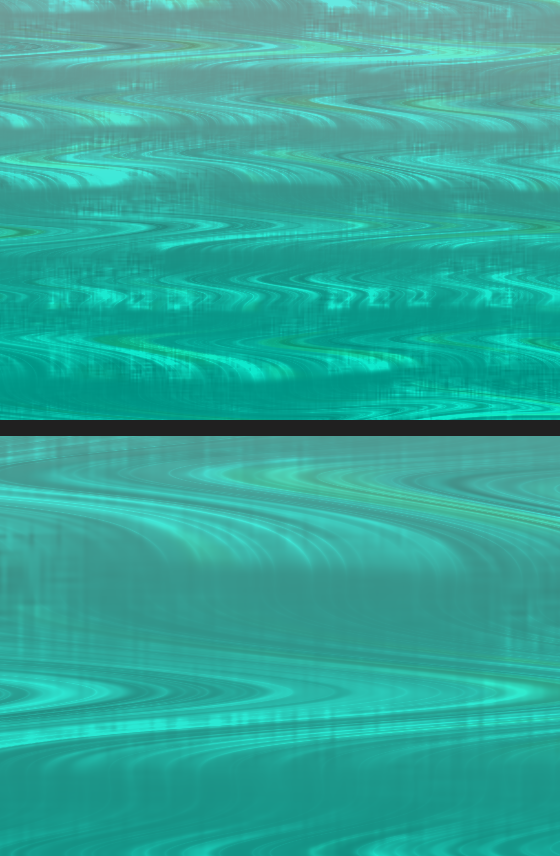
Top, the full canvas; bottom, a detail of the centre.
Write a Shadertoy shader that draws this background.

```glsl
// Teal bands of light, sheared into flowing chevrons over a fine woven ground.

float hash(vec2 p) {
    vec3 q = fract(vec3(p.xyx) * 0.1031);
    q += dot(q, q.yzx + 33.33);
    return fract((q.x + q.y) * q.z);
}

float noise(vec2 p) {
    vec2 i = floor(p), f = fract(p);
    f = f * f * (3.0 - 2.0 * f);
    return mix(mix(hash(i), hash(i + vec2(1, 0)), f.x),
               mix(hash(i + vec2(0, 1)), hash(i + vec2(1, 1)), f.x), f.y);
}

// Noise that fades to its mean where the shear makes it too fine to draw.
float streak(float u, float v, float frequency, float footprint) {
    float fade = smoothstep(0.5, 1.4, frequency * footprint);
    return mix(noise(vec2(u * frequency + 40.0, v + frequency)), 0.5, fade);
}

// Thin bright lines along the crests of the noise, faded the same way.
float hairline(float u, float v, float frequency, float footprint) {
    float n = noise(vec2(u * frequency + 90.0, v + frequency));
    float crest = pow(1.0 - abs(2.0 * n - 1.0), 5.0);
    return mix(crest, 0.22, smoothstep(0.35, 1.1, frequency * footprint));
}

// Soft outline of a square, repeated along x.
float boxRow(vec2 p) {
    float cell = floor(p.x / 0.095);
    vec2 q = vec2(p.x - (cell + 0.5) * 0.095, p.y);
    vec2 e = abs(q) - vec2(0.016 + 0.01 * hash(vec2(cell, 3.0)), 0.018);
    float edge = max(e.x, e.y);
    float ring = exp(-edge * edge / 0.00007);
    return ring * smoothstep(0.25, 0.7, hash(vec2(cell, 8.0)));
}

void mainImage(out vec4 fragColor, in vec2 fragCoord) {
    vec2 p = fragCoord / iResolution.y;
    float down = 1.0 - p.y;

    // Band number and the signed offset from its centre, positive below it
    float bend = noise(vec2(p.x * 1.8 + 3.0, down * 5.0)) - 0.5;
    float band = (down - 0.11) / 0.145 + 0.4 * bend;
    float id = floor(band + 0.5);
    float d = band - id;
    float inside = smoothstep(0.5, 0.38, abs(d));

    // Horizontal shear: chevron tips at band centres, upright strands between
    float boxy = 1.0 - step(0.5, abs(id - 4.0));
    float bump = pow(cos(3.14159 * d), 4.0);
    float reach = 0.46 * cos(2.0944 * id) * mix(1.0, 0.35, boxy);
    float shear = reach * bump + 0.14 * sin(6.28318 * d) * bump;
    float u = p.x - shear + 0.03 * noise(p * vec2(5.0, 9.0));
    float footprint = length(vec2(dFdx(u), dFdy(u)));

    // Strands of light, from broad folds to hairlines
    float s = 0.42 * streak(u, band * 1.1, 13.0, footprint)
            + 0.32 * streak(u, band * 1.4, 32.0, footprint)
            + 0.26 * streak(u, band * 1.8, 76.0, footprint);
    float strands = smoothstep(0.36, 0.72, s);
    float lines = 0.45 * hairline(u, band * 0.9, 15.0, footprint)
                + 0.35 * hairline(u, band * 1.2, 36.0, footprint)
                + 0.30 * hairline(u, band * 1.5, 70.0, footprint);

    // Fine crossed threads, short and strongest in patches
    float warp = noise(p * vec2(230.0, 34.0));
    float weft = noise(p * vec2(34.0, 230.0) + 70.0);
    float patches = smoothstep(0.3, 0.8, noise(p * vec2(9.0, 14.0) + 20.0));
    float threads = (warp + weft - 1.0) * (0.45 + 0.55 * patches);

    // Bands glow at the centre and end in curved, frayed tufts below
    float fray = 0.12 * (patches - 0.5) + 0.09 * threads;
    float ragged = d - 0.07 + fray;
    float glow = exp(-ragged * ragged * 14.0) * inside;
    float tufts = smoothstep(0.42, 0.8, noise(vec2(u * 13.0, id * 7.0 + d)));
    tufts *= exp(-pow((d - 0.25 + fray) / 0.13, 2.0)) * inside;
    float swell = 0.45 + 0.9 * noise(vec2(u * 3.5, band));
    float light = glow * swell * (0.5 * strands + 0.75 * lines);
    light += tufts * (0.16 + 0.5 * strands + 0.45 * lines);
    light += 0.06 * patches + 0.09 * lines;

    // Rows of squares in some bands
    float rowAmount = max(boxy, 0.55 * step(4.5, id));
    rowAmount = max(rowAmount, 0.8 * step(id, -0.5));
    float rowHeight = id < 0.0 ? 0.36 : 0.25;
    float boxes = boxRow(vec2(p.x, (d - rowHeight) * 0.145 + 0.012 * bend));
    light += rowAmount * boxes * inside * (0.1 + 0.3 * weft + 0.3 * warp);
    float upright = 0.15 + 0.85 * smoothstep(0.08, 0.28, abs(d));
    light *= 1.0 + 0.75 * threads * upright;
    light += 0.13 * threads * upright * (0.25 + 0.75 * patches);
    light = clamp(light, -0.1, 1.0);

    // Ground: saturated teal rising into greyed teal
    float haze = smoothstep(0.1, 0.98, p.y);
    vec3 ground = mix(vec3(0.0, 0.58, 0.52), vec3(0.43, 0.61, 0.59), haze);
    ground *= 0.96 + 0.06 * noise(p * vec2(3.0, 9.0));
    vec3 shine = mix(vec3(0.05, 0.91, 0.80), vec3(0.40, 0.91, 0.88), haze);
    vec3 color = mix(ground, shine, light);

    // Dark creases and green glints follow the strands
    float crease = smoothstep(0.58, 0.8, streak(u, band * 1.3, 27.0, footprint));
    color *= 1.0 - 0.09 * crease * bump;
    float glint = smoothstep(0.62, 0.88, streak(u, band * 2.0, 13.0, footprint));
    color += vec3(0.05, 0.03, -0.13) * glint * glow * 0.55;

    fragColor = vec4(clamp(color, 0.0, 1.0), 1.0);
}
```
